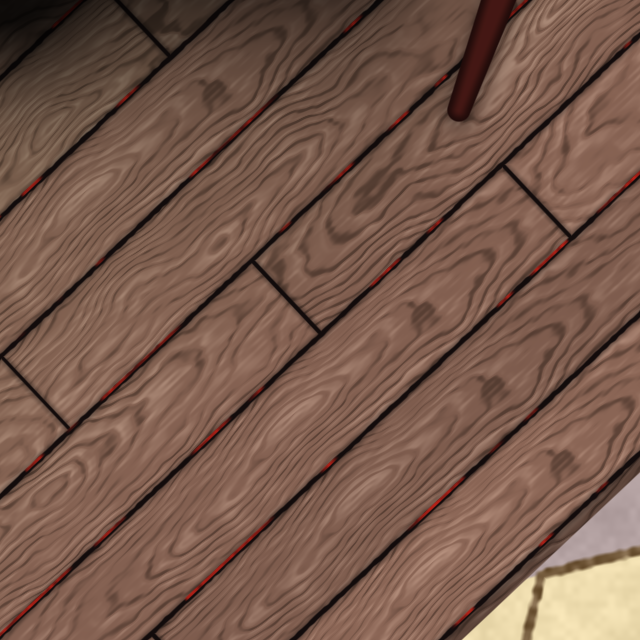
Reproduce this texture procedurally as a WebGL 2 fragment shader.

```glsl
#version 300 es
precision highp float;
uniform vec2 u_resolution;
out vec4 fragColor;

// Board layout
const vec2 ALONG = vec2(0.7286, -0.685);
const vec2 ACROSS = vec2(0.685, 0.7286);
const float BOARD_WIDTH = 0.1588;
const float BOARD_LENGTH = 1.289;
const float FIRST_SEAM = 0.0893;
const float STAGGER = 0.388;
const float JOINT_START = -1.156;
const float EDGE_ROW = 6.0;
const float DECK_EDGE = 1.2227;
const float SEAM_HALF = 0.0036;

// Grain
const float RINGS = 14.0;
const float KNOT_ALONG = -0.11;
const float RING_TAPER = 0.85;
const float TAU = 6.28318;

// Colours
const vec3 WOOD_DARK = vec3(0.35, 0.25, 0.205);
const vec3 WOOD_MID = vec3(0.52, 0.38, 0.32);
const vec3 WOOD_LIGHT = vec3(0.69, 0.55, 0.48);
const vec3 GREY_TINT = vec3(0.93, 1.0, 0.96);
const vec3 SEAM = vec3(0.07, 0.045, 0.045);
const vec3 RED_FLECK = vec3(0.72, 0.13, 0.09);
const vec3 LEG = vec3(0.19, 0.065, 0.055);
const vec3 CREAM = vec3(0.93, 0.86, 0.68);
const vec3 LILAC = vec3(0.70, 0.63, 0.63);
const vec3 GROUT = vec3(0.46, 0.36, 0.24);

// Stone joints and leg ends, measured from the top left
const vec2 STONE_CORNER = vec2(0.846, 0.898);
const vec2 STONE_RIGHT = vec2(1.01, 0.857);
const vec2 STONE_DOWN = vec2(0.82, 1.01);
const vec2 LEG_TOP = vec2(0.786, -0.02);
const vec2 LEG_FOOT = vec2(0.717, 0.172);

float hash(vec2 p) {
  vec3 q = fract(p.xyx * 0.1031);
  q += dot(q, q.yzx + 33.33);
  return fract((q.x + q.y) * q.z);
}

float noise(vec2 p) {
  vec2 i = floor(p), f = fract(p);
  f = f * f * (3.0 - 2.0 * f);
  return mix(mix(hash(i), hash(i + vec2(1, 0)), f.x),
             mix(hash(i + vec2(0, 1)), hash(i + vec2(1, 1)), f.x), f.y);
}

// x: distance to the segment, y: position along it
vec2 segment(vec2 p, vec2 a, vec2 b) {
  float h = clamp(dot(p - a, b - a) / dot(b - a, b - a), 0.0, 1.0);
  return vec2(length(p - mix(a, b, h)), h);
}

// Cone-cut growth rings, elongated along the board
vec3 wood(float along, float v, vec2 board, float centre) {
  float plain = step(0.256, abs(centre));
  vec2 seed = plain * board * 17.0 + 40.0;
  float knot = mix(KNOT_ALONG, centre + hash(seed) - 0.5, plain);
  float heart = mix(0.53, 0.1 + 0.8 * hash(seed + 3.0), plain);
  float reach = along - knot;
  float bend = 0.2 * (noise(vec2(along * 5.0, 1.0) + seed) - 0.5)
             + 0.12 * exp(-reach * reach * 200.0);
  float ring = length(vec2(v - heart + bend, reach * RING_TAPER));
  ring += 0.14 * (noise(vec2(along * 11.0, v * 3.5) + seed) - 0.5);
  ring += 0.025 * (noise(vec2(along * 45.0, v * 14.0) + seed) - 0.5);
  float ridge = sin(TAU * RINGS * ring) + 0.35 * sin(2.0 * TAU * RINGS * ring + 1.0);
  float strength = 0.11 + 0.22 * noise(vec2(along * 6.0, v * 3.0) + seed + 9.0);
  float fibre = noise(vec2(along * 28.0, v * 34.0) + seed) - 0.5;
  float patches = noise(vec2(along * 4.0, v * 3.0) + seed + 21.0) - 0.5;
  float tone = 0.53 + ridge * strength + 0.32 * fibre + 0.25 * patches;
  tone += 0.12 * exp(-40.0 * ring * ring);
  vec3 color = mix(WOOD_DARK, WOOD_MID, smoothstep(0.0, 0.5, tone));
  return mix(color, WOOD_LIGHT, smoothstep(0.5, 1.1, tone));
}

vec3 stones(vec2 p) {
  float rough = noise(p * 90.0) - 0.5;
  float line = mix(STONE_CORNER.y, STONE_RIGHT.y,
                   (p.x - STONE_CORNER.x) / (STONE_RIGHT.x - STONE_CORNER.x));
  vec3 color = mix(LILAC, CREAM, smoothstep(-0.003, 0.003, p.y - line));
  color += 0.05 * rough + 0.06 * (noise(p * 25.0) - 0.5);
  float gap = min(segment(p, STONE_CORNER, STONE_RIGHT).x,
                  segment(p, STONE_CORNER, STONE_DOWN).x);
  return mix(GROUT + 0.2 * rough, color, smoothstep(0.003, 0.011, gap + 0.004 * rough));
}

void main() {
  vec2 p = gl_FragCoord.xy / u_resolution;
  p.y = 1.0 - p.y;
  float px = 1.0 / min(u_resolution.x, u_resolution.y);
  float along = dot(p, ALONG), across = dot(p, ACROSS);

  // Staggered boards; the edge board runs unbroken
  float lane = (across - FIRST_SEAM) / BOARD_WIDTH;
  float row = min(floor(lane), EDGE_ROW);
  float v = lane - row;
  float run = (along - JOINT_START - STAGGER * row) / BOARD_LENGTH;
  float unbroken = step(EDGE_ROW, row);
  float index = mix(floor(run), 0.0, unbroken);
  float centre = mix(JOINT_START + STAGGER * row + (index + 0.5) * BOARD_LENGTH, 0.0, unbroken);
  vec2 board = vec2(row, index);
  vec3 color = wood(along, v, board, centre);
  color *= mix(vec3(1), GREY_TINT, smoothstep(0.75, 0.3, across) * hash(board + 5.0));
  color *= 0.94 + 0.12 * hash(board + 8.0);
  color *= 1.0 - 0.35 * smoothstep(1.0, 1.04, v);

  // Worn seams with red flecks on one side
  float side = (lane - round(lane)) * BOARD_WIDTH;
  float joint = abs(run - round(run)) * BOARD_LENGTH + unbroken;
  float wear = 0.0016 * (noise(vec2(along * 110.0, row)) - 0.5);
  float seam = min(abs(side), joint + 0.0006) + wear;
  color *= 0.7 + 0.3 * smoothstep(0.002, 0.013, seam);
  color = mix(SEAM, color, smoothstep(SEAM_HALF - px, SEAM_HALF + px, seam));
  float fleck = smoothstep(0.62, 0.85, noise(vec2(along * 24.0, round(lane) * 7.0)));
  fleck *= 0.5 + 0.5 * noise(vec2(along * 130.0, 4.0));
  color = mix(color, RED_FLECK, fleck * smoothstep(0.0035, 0.001, abs(side + 0.002)));

  // Shade from above and in the corner
  float shade = 0.55 * exp(-p.y * 7.0) * smoothstep(0.82, 0.5, p.x);
  shade += 0.5 * exp(-dot(p, p) * 45.0);
  color *= 1.0 - min(shade, 0.9);

  // Stone beyond the deck
  color = mix(color, stones(p), smoothstep(-px, px, across - DECK_EDGE));

  // Tapered leg with a soft contact shadow
  vec2 leg = segment(p, LEG_TOP, LEG_FOOT);
  float edge = leg.x - mix(0.027, 0.018, leg.y);
  color *= 1.0 - 0.3 * exp(-max(edge, 0.0) * 70.0);
  vec3 legColor = LEG * (0.65 + 0.75 * smoothstep(0.0, -0.018, edge));
  color = mix(legColor, color, smoothstep(-px, px, edge));
  fragColor = vec4(color, 1.0);
}
```
